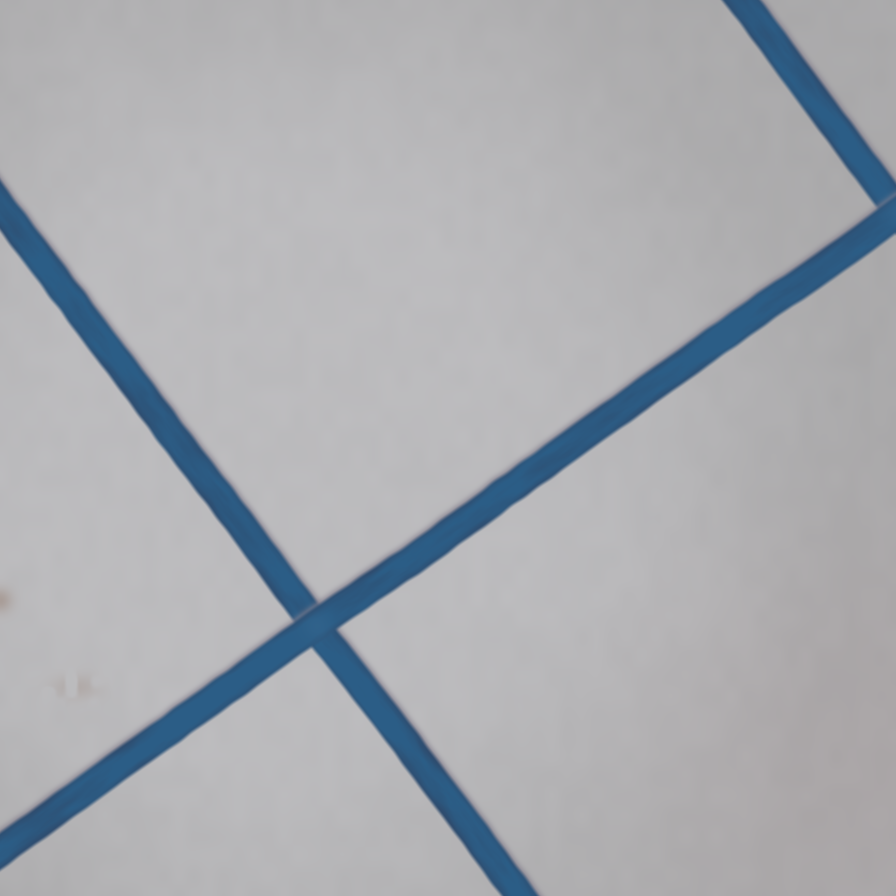
A Shadertoy shader for this pattern:

```glsl
const vec2 CROSSING = vec2(0.354, 0.301);      // one joint of the grid
const vec2 RISING_NORMAL = vec2(-0.581, 0.814);
const vec2 FALLING_NORMAL = vec2(0.800, 0.600);
const vec2 SPACING = vec2(0.820, 0.797);       // between rising, falling strips
const float HALF_WIDTH = 0.0168;
const float SOFTNESS = 0.0028;
const float WOBBLE = 0.0035;
const vec2 LIGHT_CENTRE = vec2(0.32, 0.46);

const vec3 PAPER_LIGHT = vec3(0.735, 0.733, 0.742);
const vec3 PAPER_SHADE = vec3(0.667, 0.664, 0.669);
const vec3 BLUE = vec3(0.170, 0.365, 0.525);
const vec3 DEEP_BLUE = vec3(0.180, 0.295, 0.430);
const vec3 FRINGE = vec3(0.510, 0.490, 0.550);
const vec3 STAIN = vec3(0.590, 0.500, 0.450);

float hash(vec2 p) {
    vec3 q = fract(p.xyx * vec3(0.1031, 0.1030, 0.0973));
    q += dot(q, q.yzx + 33.33);
    return fract((q.x + q.y) * q.z);
}

float noise(vec2 p) {
    vec2 i = floor(p), f = fract(p);
    f = f * f * (3.0 - 2.0 * f);
    return mix(mix(hash(i), hash(i + vec2(1, 0)), f.x),
               mix(hash(i + vec2(0, 1)), hash(i + vec2(1, 1)), f.x), f.y);
}

float fbm(vec2 p) {
    float sum = 0.0, gain = 0.5;
    for (int i = 0; i < 4; i++) {
        sum += gain * noise(p);
        p = p * 2.03 + 7.1;
        gain *= 0.5;
    }
    return sum;
}

vec3 paper(vec2 uv) {
    float radius = length((uv - LIGHT_CENTRE) * vec2(1.0, 0.9));
    float light = 1.0 - smoothstep(0.22, 0.72, radius);
    light += 0.45 * (fbm(uv * 4.0) - 0.47);
    vec3 color = mix(PAPER_SHADE, PAPER_LIGHT, clamp(light, 0.0, 1.0));

    // Blurred fibres and a warm lower right corner
    color += 0.012 * (noise(uv * vec2(60.0, 45.0)) - 0.5);
    color.gb -= 0.014 * smoothstep(0.45, 0.0, distance(uv, vec2(1.0, 0.15)));

    // Stain at the left edge and a faint smudge
    float stain = exp(-dot(uv - vec2(0.0, 0.33), uv - vec2(0.0, 0.33)) / 0.00018);
    vec2 smudgeOffset = (uv - vec2(0.085, 0.233)) / vec2(0.026, 0.014);
    float smudge = exp(-dot(smudgeOffset, smudgeOffset)) * smoothstep(0.45, 0.75, noise(uv * 75.0));
    return mix(color, STAIN, 0.5 * stain + 0.28 * smudge);
}

// Lays one family of parallel strips; d is the signed distance to the nearest
vec3 layStrip(vec3 under, float d, float along, float seed, float blur) {
    d += WOBBLE * (noise(vec2(along * 7.0, seed)) - 0.5);
    d += 0.0012 * (noise(vec2(along * 55.0, seed + 5.0)) - 0.5);

    // Mauve fringe and soft shadow on the upper side
    float outside = max(d - HALF_WIDTH, 0.0);
    float fringe = exp(-outside * outside / 0.000022) * step(0.0, d);
    vec3 color = mix(under, FRINGE, 0.65 * fringe);

    // Uneven dye, darker towards both edges
    float wear = fbm(vec2(along * 16.0, d * 70.0 + seed));
    float rim = smoothstep(0.45, 1.0, abs(d) / HALF_WIDTH);
    float dark = clamp(0.55 * rim + 1.3 * (wear - 0.38), 0.0, 1.0);
    vec3 dye = mix(BLUE, DEEP_BLUE, dark);
    float cover = 1.0 - smoothstep(-blur, blur, abs(d) - HALF_WIDTH);
    return mix(color, dye, cover);
}

void mainImage(out vec4 fragColor, in vec2 fragCoord) {
    vec2 uv = fragCoord / iResolution.y;
    float blur = max(SOFTNESS, 0.75 / iResolution.y);

    // Slightly skewed grid coordinates and distance to the nearest strips
    vec2 p = uv - CROSSING;
    vec2 grid = vec2(dot(p, RISING_NORMAL), dot(p, FALLING_NORMAL));
    vec2 id = floor(grid / SPACING + 0.5);
    vec2 d = grid - id * SPACING;

    // Falling strips lie under the rising ones
    vec3 color = paper(uv);
    color = layStrip(color, d.y, grid.x, 11.0 + 3.0 * id.y, blur);
    color = layStrip(color, d.x, grid.y, 31.0 + 3.0 * id.x, blur);

    // Paler overlap at each joint
    float joint = exp(-dot(d, d) / 0.00022);
    color = mix(color, BLUE + 0.04, 0.45 * joint);

    fragColor = vec4(color, 1.0);
}
```
